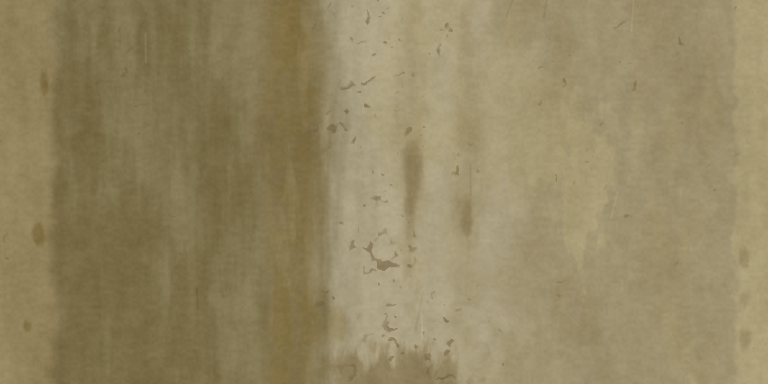
Reproduce this texture procedurally as a Shadertoy shader.

```glsl
// Weathered plaster wall: a shaded left panel, an olive corner band, a bright
// middle and a dull right side, framed by two ragged strips. Layers of fbm noise
// give the mottling, stains, brushed streaks, flecks, scratches and grain.
#define MOTTLE 0.05       // strength of the cloudy variation
#define STREAK 0.05       // strength of the vertical streaks
#define BLOTCH 0.045      // strength of the small blotches
#define GRAIN 0.046       // strength of the fine grain
#define GRAIN_SCALE 150.0 // grains per canvas height
#define RAGGED 1.7        // roughness of the stain outlines
#define FLECK_SCALE 62.0  // flecks per canvas height
#define BAND_LEFT 0.71    // olive band, in canvas heights
#define BAND_RIGHT 0.81
#define STRIP_LEFT 0.14   // inner edges of the side strips
#define STRIP_RIGHT 1.915

const vec3 SHADE = vec3(0.475, 0.422, 0.278);
const vec3 SHADE_GREY = vec3(0.515, 0.467, 0.330);
const vec3 OLIVE = vec3(0.475, 0.405, 0.235);
const vec3 PALE = vec3(0.675, 0.633, 0.512);
const vec3 DULL = vec3(0.617, 0.566, 0.437);
const vec3 CREAM = vec3(0.662, 0.612, 0.458);
const vec3 TAN = vec3(0.570, 0.508, 0.355);
const vec3 BROWN = vec3(0.490, 0.420, 0.275);

float hash(vec2 p) {
    vec3 q = fract(vec3(p.xyx) * 0.1031);
    q += dot(q, q.yzx + 33.33);
    return fract((q.x + q.y) * q.z);
}

float noise(vec2 p) {
    vec2 i = floor(p), f = fract(p);
    f = f * f * (3.0 - 2.0 * f);
    return mix(mix(hash(i), hash(i + vec2(1, 0)), f.x),
               mix(hash(i + vec2(0, 1)), hash(i + vec2(1, 1)), f.x), f.y);
}

// Fractal noise, centred on zero
float fbm(vec2 p) {
    float sum = 0.0, amp = 0.5;
    for (int i = 0; i < 5; i++) {
        sum += amp * (noise(p) - 0.5);
        p = mat2(1.6, 1.2, -1.2, 1.6) * p + 17.3;
        amp *= 0.5;
    }
    return sum;
}

// Ragged elliptic stain, 1 inside and 0 outside
float stain(vec2 p, vec2 centre, vec2 radius, float soft) {
    float d = length((p - centre) / radius) - 1.0;
    d += RAGGED * fbm(p * vec2(38.0, 17.0) + centre * 9.0);
    return 1.0 - smoothstep(-soft, soft, d);
}

// Thin line from a to b with smooth sides
float scratch(vec2 p, vec2 a, vec2 b, float width, float px) {
    vec2 d = b - a;
    float t = clamp(dot(p - a, d) / dot(d, d), 0.0, 1.0);
    return 1.0 - smoothstep(width, width + px, length(p - a - t * d));
}

// Irregular flecks: peaks of fine noise, kept where a coarser noise is high
float flecks(vec2 p, float density) {
    vec2 q = p * FLECK_SCALE + 2.0 * fbm(p * 40.0);
    float gather = noise(p * vec2(13.0, 9.0) + 30.0);
    float level = noise(q) + 0.35 * (gather - 0.5) + density;
    return smoothstep(0.92, 1.12, level);
}

void mainImage(out vec4 fragColor, in vec2 fragCoord) {
    vec2 p = fragCoord / iResolution.y;
    float px = 1.0 / iResolution.y;
    float cloud = fbm(p * vec2(4.5, 3.2) + 5.0);
    float streak = fbm(p * vec2(32.0, 4.5) + 40.0);
    float blotch = fbm(p * vec2(34.0, 24.0) + 11.0);
    float wobble = 0.07 * fbm(p * vec2(9.0, 6.0) + 80.0) + 0.06 * streak;

    // Broad wall tones from left to right
    float x = p.x + wobble;
    vec3 col = mix(SHADE, SHADE_GREY, smoothstep(-0.15, 0.2, cloud + 0.5 * streak + 0.3 * (p.y - 0.5)));
    vec3 lit = mix(PALE, DULL, smoothstep(1.2, 1.42, x + 0.5 * cloud));
    lit = mix(lit, CREAM, 0.6 * smoothstep(0.03, 0.2, fbm(p * vec2(5.0, 3.0) + 63.0) + 0.3 * streak));
    float worn = smoothstep(0.0, 0.22, fbm(p * vec2(7.0, 4.0) + 21.0) + 0.4 * streak);
    lit = mix(lit, TAN, 0.45 * worn * smoothstep(1.1, 1.4, p.x));
    lit *= 1.0 - 0.07 * (1.0 - smoothstep(0.82, 1.02, x));
    col = mix(col, lit, smoothstep(BAND_RIGHT - 0.03, BAND_RIGHT + 0.09, x));

    // Broken olive corner band, strongest near the top
    float band = smoothstep(BAND_LEFT - 0.05, BAND_LEFT + 0.05, x)
               * (1.0 - smoothstep(BAND_RIGHT - 0.03, BAND_RIGHT + 0.05, x));
    float patchy = 0.5 + 0.3 * p.y + 2.0 * streak + 1.5 * blotch;
    col = mix(col, OLIVE, band * clamp(patchy, 0.1, 1.0));
    col = mix(col, TAN, 0.5 * band * smoothstep(0.02, 0.25, fbm(p * vec2(24.0, 7.0) + 55.0)));

    // Runs of brown, a dirty foot, and a repainted pale patch
    for (int i = 0; i < 2; i++) {
        float k = float(i);
        vec2 run = vec2(1.075 + 0.14 * k, 0.57 - 0.1 * k);
        col = mix(col, TAN, 0.45 * stain(p, run + vec2(0.0, 0.08), vec2(0.035, 0.3), 0.9));
        col = mix(col, BROWN, 0.55 * stain(p, run - vec2(0.0, 0.04), vec2(0.02, 0.1 - 0.04 * k), 0.6));
    }
    col = mix(col, BROWN, 0.65 * stain(p, vec2(1.0, 0.0), vec2(0.17, 0.075), 0.4));
    col = mix(col, TAN, 0.7 * stain(p, vec2(0.885, 0.155), vec2(0.026, 0.045), 0.35));
    col = mix(col, CREAM, 0.85 * stain(p, vec2(1.51, 0.52), vec2(0.075, 0.18), 0.25));

    // Side strips with ragged edges and small marks
    float rough = p.x + 0.04 * fbm(p * vec2(12.0, 26.0) + 7.0);
    col = mix(col, TAN, 0.9 * (1.0 - smoothstep(STRIP_LEFT - 0.025, STRIP_LEFT + 0.015, rough)));
    col = mix(col, CREAM, 0.9 * smoothstep(STRIP_RIGHT - 0.008, STRIP_RIGHT + 0.008, rough));
    for (int i = 0; i < 3; i++) {
        float k = float(i);
        vec2 left = vec2(0.112 - 0.01 * k * k, 0.78 - 0.465 * k + 0.075 * k * k);
        col = mix(col, OLIVE, 0.8 * stain(p, left, vec2(0.016, 0.038 - 0.01 * k), 0.35));
        col = mix(col, BROWN, 0.35 * stain(p, vec2(1.938, 0.32 - 0.1 * k), vec2(0.014, 0.024), 0.5));
    }

    // Flecks gather around the bright middle
    float middle = smoothstep(0.68, 0.85, p.x) * (1.0 - smoothstep(1.1, 1.35, p.x));
    col = mix(col, BROWN * 0.92, 0.6 * flecks(p, 0.1 * middle - 0.02));

    // Sparse upright scratches, alternately dark and light
    for (int i = 0; i < 9; i++) {
        float k = float(i);
        vec2 a = vec2(0.2 + 1.65 * hash(vec2(k, 4.0)), hash(vec2(k, 8.0)));
        vec2 b = a + vec2(0.05 * (hash(vec2(k, 12.0)) - 0.5), 0.04 + 0.1 * hash(vec2(k, 16.0)));
        col += (mod(k, 2.0) - 0.5) * 0.07 * scratch(p, a, b, 0.0005, px + 0.0015);
    }

    // Mottling, streaks, blotches and grain
    float grain = noise(p * GRAIN_SCALE) + noise(p * GRAIN_SCALE * vec2(0.35, 0.7) + 90.0) - 1.0;
    col += MOTTLE * cloud + STREAK * streak + BLOTCH * blotch + GRAIN * 0.5 * grain;
    fragColor = vec4(clamp(col, 0.0, 1.0), 1.0);
}
```
